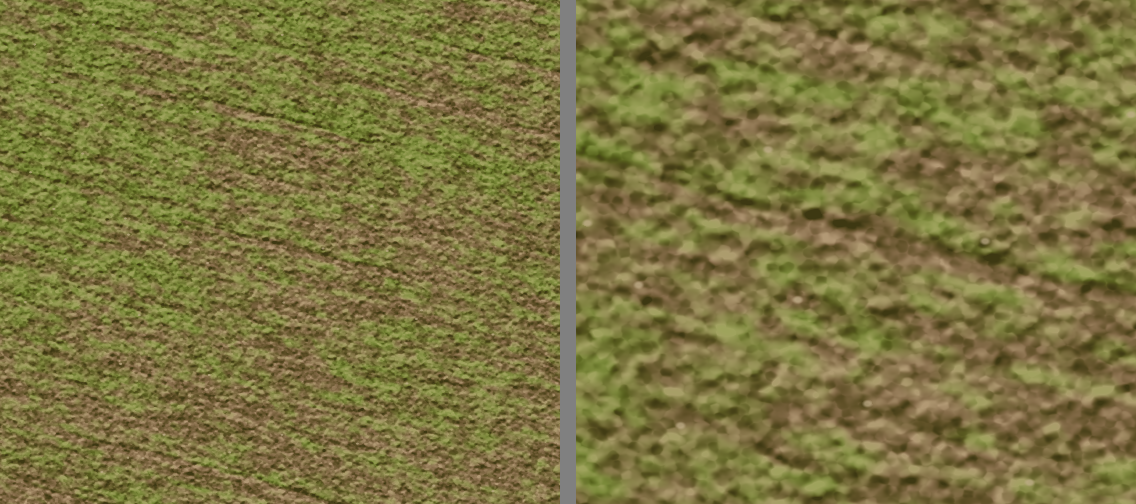
Left: the whole. Right: its middle third, enlarged.
Write a Shadertoy shader that draws this texture.

```glsl
const vec3 SOIL = vec3(0.525, 0.425, 0.29);
const vec3 GRASS = vec3(0.48, 0.54, 0.225);
const vec3 SOIL_SHADE = vec3(0.37, 0.31, 0.15);
const vec3 GRASS_SHADE = vec3(0.33, 0.38, 0.10);
const vec3 DEEP_SHADE = vec3(0.24, 0.22, 0.07);
const vec3 SOIL_LIGHT = vec3(0.70, 0.60, 0.46);
const vec3 GRASS_LIGHT = vec3(0.62, 0.64, 0.36);
const vec3 STONE = vec3(0.76, 0.69, 0.55);
const float TAU = 6.2831853;

vec3 hash3(vec2 cell) {
    vec3 k = vec3(dot(cell, vec2(127.1, 311.7)),
                  dot(cell, vec2(269.5, 183.3)),
                  dot(cell, vec2(419.2, 371.9)));
    return fract(sin(k) * 43758.55);
}

// Cellular noise: x = blended cell value, y = nearest distance, z = nearest id
vec3 cellular(vec2 p) {
    vec2 base = floor(p);
    float total = 0.08, blend = 0.04, nearest = 4.0, id = 0.0;
    for (int j = -1; j <= 1; j++) {
        for (int i = -1; i <= 1; i++) {
            vec2 cell = base + vec2(i, j);
            vec3 h = hash3(cell);
            vec2 offset = cell + h.xy - p;
            float d2 = dot(offset, offset);
            float weight = pow(max(0.0, 1.0 - d2), 3.0);
            total += weight;
            blend += weight * h.z;
            if (d2 < nearest) {
                nearest = d2;
                id = h.z;
            }
        }
    }
    return vec3(blend / total, sqrt(nearest), id);
}

// Signed noise, centred on zero
float grain(vec2 p, vec2 scale) {
    return cellular(p * scale).x - 0.5;
}

// Slow sideways drift that keeps rows from being ruler straight
float drift(vec2 q) {
    return 0.005 * sin(q.x * 7.0 + q.y * 9.0) + 0.0015 * sin(q.x * 31.0 - q.y * 23.0);
}

// Soft periodic line: 1 on the line, 0 away from it
float furrow(float across, float count, float width) {
    float d = abs(fract(across * count) - 0.5) / count;
    return 1.0 - smoothstep(0.0, width, d);
}

// Cover runs from soil to grass, light from deep shade to highlight
vec3 shadeGround(float cover, float light) {
    vec3 colour = mix(SOIL, GRASS, cover);
    vec3 shade = mix(SOIL_SHADE, GRASS_SHADE, cover);
    vec3 bright = mix(SOIL_LIGHT, GRASS_LIGHT, cover);
    colour = mix(colour, shade, clamp(-light / 0.45, 0.0, 1.0));
    colour = mix(colour, DEEP_SHADE, clamp((-light - 0.45) / 0.4, 0.0, 1.0));
    return mix(colour, bright, clamp(light / 0.55, 0.0, 1.0));
}

void mainImage(out vec4 fragColor, in vec2 fragCoord) {
    vec2 p = fragCoord / iResolution.y;

    // Field axes: x along the sown rows, y across them
    vec2 along = normalize(vec2(1.0, -0.27));
    vec2 q = vec2(dot(p, along), dot(p, vec2(-along.y, along.x)));
    q.y += drift(q);

    // Bare patches, long streaks and thin strands between plants
    float patches = grain(q, vec2(4.0, 9.0));
    float streaks = grain(q + 4.7, vec2(4.0, 32.0));
    float blotches = grain(q + 9.1, vec2(16.0, 36.0));
    float strands = grain(q + 5.3, vec2(20.0, 95.0));

    // Sown rows and a few worn, broken furrows
    float rows = sin(TAU * q.y * 40.0 + 3.0 * blotches);
    float wear = smoothstep(-0.1, 0.25, grain(q + 2.3, vec2(4.0, 9.0)) + 0.5 * blotches);
    float line = furrow(q.y, 8.5, 0.006) * wear;
    float verge = furrow(q.y + 0.009, 8.5, 0.014) * wear;

    // Tufts and blades, with the shadow each tuft casts below itself
    vec2 tuftScale = vec2(95.0, 135.0);
    float clumps = grain(q, vec2(48.0, 75.0));
    float tufts = grain(p + 3.1, tuftScale);
    float tuftsAbove = grain(p + vec2(3.099, 3.105), tuftScale);
    float blades = grain(p + 6.4, vec2(190.0, 240.0));

    float cover = 0.5 + 0.28 * (p.y - 0.5) + 0.5 * patches + 0.5 * streaks
                + 0.5 * blotches + 0.09 * rows + 0.35 * strands + 0.6 * clumps
                + 0.3 * tufts - 0.4 * verge;
    cover = smoothstep(0.02, 0.98, cover);

    float light = -0.03 + 0.4 * tufts + 0.8 * blades + 0.75 * (tufts - tuftsAbove)
                + 0.25 * clumps + 0.45 * strands + 0.06 * rows
                - 0.45 * line + 0.12 * verge;
    vec3 colour = shadeGround(cover, light);

    // Scattered pale stones
    vec3 stone = cellular(p * vec2(70.0, 95.0) + 17.0);
    float pebble = step(0.993, stone.z) * (1.0 - smoothstep(0.1, 0.3, stone.y));
    colour = mix(colour, STONE, 0.7 * pebble);

    fragColor = vec4(colour, 1.0);
}
```
